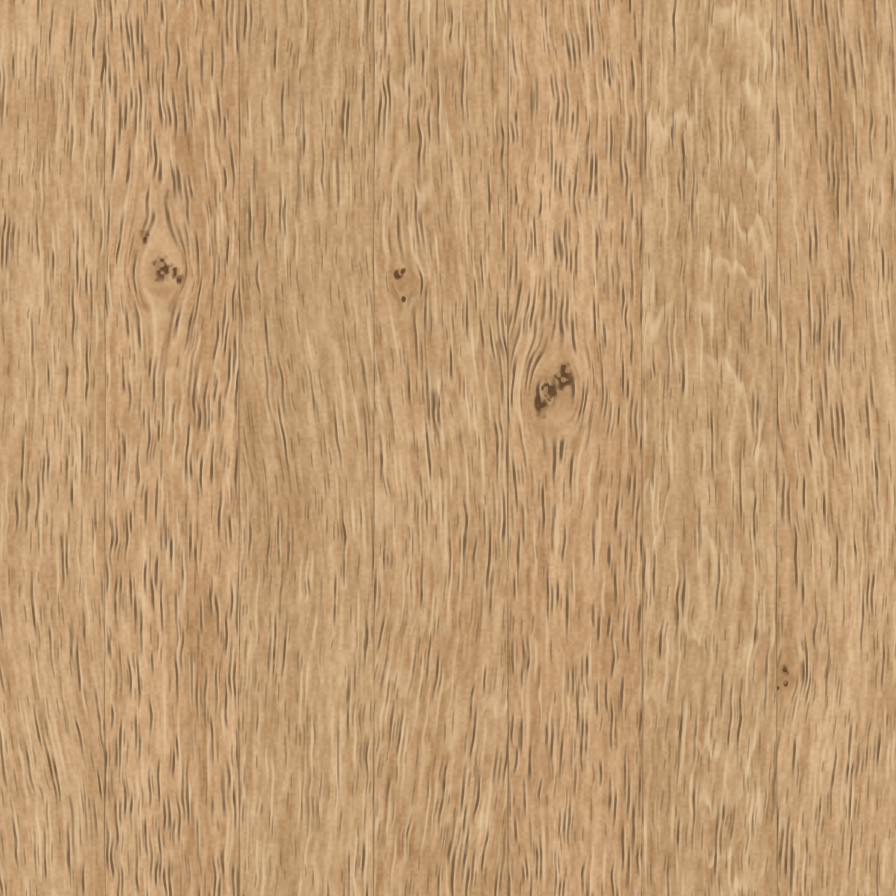
Reproduce this texture procedurally as a three.js fragment shader.

```glsl
// Oak boards standing side by side, with pores, pale flecks, arched rings and knots.
// Each board bends its own fibre coordinate; dashes and noise are stretched along it,
// rings come from a ragged elliptic distance, and knots push the fibres aside.
varying vec2 vUv;

const vec3 BROWN = vec3(0.665, 0.51, 0.35);
const vec3 PALE = vec3(0.83, 0.69, 0.53);
const vec3 CREAM = vec3(0.89, 0.775, 0.62);
const vec3 PORE = vec3(0.45, 0.355, 0.255);
const vec3 KNOT = vec3(0.34, 0.24, 0.15);
const vec3 ROSY = vec3(1.01, 0.995, 0.985);
const vec3 OLIVE = vec3(0.99, 0.99, 0.975);
const float BOARD_WIDTH = 0.15;
const float FIRST_SEAM = 0.117;
const float BEND = 0.055;          // sideways sway of the fibres
const float RING_COUNT = 42.0;     // rings per unit of distance
const float RING_SQUASH = 0.37;    // width to height of the arches
const int KNOT_COUNT = 4;
const int SPECKS = 4;

float hash(vec2 p) {
  vec3 q = fract(vec3(p.xyx) * 0.1031);
  q += dot(q, q.yzx + 33.33);
  return fract((q.x + q.y) * q.z);
}

float noise(vec2 p) {
  vec2 i = floor(p), f = fract(p);
  f = f * f * (3.0 - 2.0 * f);
  return mix(mix(hash(i), hash(i + vec2(1, 0)), f.x),
             mix(hash(i + vec2(0, 1)), hash(i + vec2(1, 1)), f.x), f.y);
}

// Tapered upright dashes, one column per unit of x, each column shifted in y.
float dashes(vec2 p, float share) {
  float column = floor(p.x);
  float y = p.y + 37.0 * hash(vec2(column, 3.0));
  vec2 cell = vec2(column, floor(y));
  vec2 f = vec2(fract(p.x), fract(y)) - 0.5;
  f.x += 0.25 * (hash(cell + 5.0) - 0.5);
  float halfLength = 0.2 + 0.32 * hash(cell + 9.0);
  float taper = 1.0 - smoothstep(0.3, 1.0, abs(f.y) / halfLength);
  float present = smoothstep(0.0, 0.25, share - hash(cell));
  return present * taper * (1.0 - smoothstep(0.06, 0.42, abs(f.x)));
}

float boardOf(float x) {
  return floor((x - FIRST_SEAM) / BOARD_WIDTH) + 1.0;
}

void main() {
  vec2 p = vUv;
  float board = boardOf(p.x);
  float left = FIRST_SEAM + (board - 1.0) * BOARD_WIDTH;
  float dense = 0.5 + 0.5 * cos(2.0944 * (board - 0.8));
  float arched = mod(board, 2.0) * (1.0 - 0.7 * dense);

  // Fibre coordinate: slow sway plus slight wavers
  float u = p.x + BEND * (1.0 - 0.6 * dense) * noise(vec2(board * 7.3, p.y * 2.6))
          + 0.006 * noise(vec2(p.x * 14.0 + board * 5.0, p.y * 9.0))
          + 0.003 * noise(p * vec2(70.0, 45.0));

  // Knots: deflect the fibres and collect dark specks
  float dark = 0.0, halo = 0.0;
  for (int k = 0; k < KNOT_COUNT; k++) {
    float n = float(k);
    vec2 center = vec2(0.18 + 0.235 * n + 0.04 * sin(2.0 * n), 0.7 - 0.017 * n * n * n);
    float size = mix(0.03, 0.014, mod(n, 2.0));
    float same = 1.0 - step(0.5, abs(boardOf(center.x) - board));
    vec2 d = p - center;
    float r2 = dot(d * vec2(1.0, 0.7), d * vec2(1.0, 0.7));
    u -= same * d.x * size * size / (r2 + 0.6 * size * size);
    halo += same * exp(-r2 / (size * size));
    for (int s = 0; s < SPECKS; s++) {
      vec2 seed = vec2(n * 5.0 + 1.0, float(s) * 3.0 + 2.0);
      vec2 offset = (vec2(hash(seed), hash(seed + 11.0)) - 0.5) * size * vec2(1.5, 2.4);
      float radius = size * (0.12 + 0.24 * hash(seed + 23.0));
      float ragged = 0.9 * (noise(p * 150.0 + seed) - 0.5);
      float reach = length((d - offset) * vec2(1.0, 0.75)) / radius + ragged;
      float crack = 0.3 + 0.7 * smoothstep(0.3, 0.65, noise(p * 210.0 + seed));
      dark = max(dark, same * crack * (1.0 - smoothstep(0.5, 1.3, reach)));
    }
  }

  // Arched rings, broken into fine upright teeth
  vec2 lane = vec2(u, p.y + board * 3.7);
  vec2 heart = vec2(left + 0.4 * BOARD_WIDTH, fract(1.35 - 0.2 * board));
  float ringDistance = length((p - heart) * vec2(1.0, RING_SQUASH));
  ringDistance += 0.016 * (noise(p * vec2(16.0, 8.0) + board) - 0.5)
                + 0.013 * (noise(lane * vec2(170.0, 16.0)) - 0.5);
  float phase = fract(ringDistance * RING_COUNT);
  float ring = smoothstep(0.55, 0.85, phase) * (1.0 - smoothstep(0.87, 1.0, phase));
  ring *= arched * smoothstep(0.3, 0.7, noise(p * vec2(38.0, 14.0) + 4.0));
  ring *= 0.35 + 0.9 * noise(lane * vec2(240.0, 50.0) + 8.0);

  // Ground tone: soft bands, fibres and fine tooth
  float band = noise(lane * vec2(26.0, 1.6));
  float fibre = noise(lane * vec2(120.0, 6.0));
  float thread = noise(lane * vec2(210.0, 17.0) + 20.0);
  float tooth = noise(lane * vec2(330.0, 75.0));
  float mottle = noise(p * 300.0);
  float tone = 0.61 + 0.3 * (band - 0.5) + 0.36 * (fibre - 0.5) + 0.5 * (thread - 0.5)
             + 0.46 * (tooth - 0.5) + 0.3 * (mottle - 0.5);
  tone -= arched * 0.07 * cos(6.2832 * phase) + 0.3 * min(halo, 1.0);
  vec3 color = mix(BROWN, PALE, clamp(tone, -0.25, 1.25));
  color *= mix(OLIVE, ROSY, dense);

  // Pale flecks, rings and dark pores with a lit edge
  float patches = noise(lane * vec2(42.0, 3.5));
  float flecks = dashes(lane * vec2(165.0, 8.0), 0.22 + 0.4 * patches);
  color = mix(color, CREAM, clamp(0.62 * flecks + 0.7 * ring, 0.0, 0.85));
  vec2 poreLane = lane * vec2(185.0, mix(8.0, 13.0, dense));
  float poreShare = (0.24 + 0.4 * dense) * (0.5 + 1.1 * (1.0 - patches));
  float lit = dashes(poreLane - vec2(0.4, 0.0), poreShare);
  float pores = dashes(poreLane, poreShare);
  float finePores = dashes(lane * vec2(250.0, 24.0) + 50.0, 0.42);
  pores *= 0.45 + 0.75 * noise(lane * vec2(150.0, 85.0) + 30.0);
  color = mix(color, CREAM, 0.4 * lit);
  color = mix(color, PORE, clamp(0.85 * pores + 0.42 * finePores, 0.0, 0.9));

  // Knots and seams
  color = mix(color, KNOT, 0.85 * dark);
  float seamGap = min(p.x - left, left + BOARD_WIDTH - p.x);
  float seam = 1.0 - smoothstep(0.0004, 0.0018, seamGap);
  color = mix(color, PORE, seam * 0.55 * noise(vec2(board, p.y * 14.0)));
  gl_FragColor = vec4(color, 1.0);
}
```
